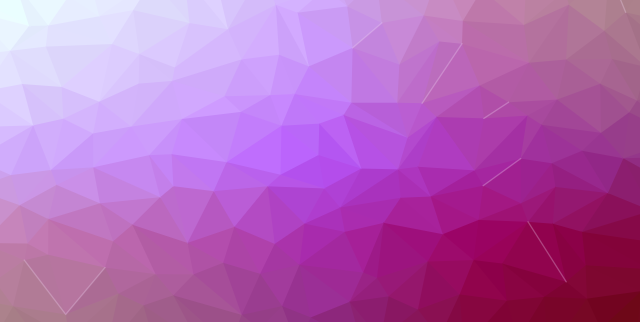
Reproduce this background procedurally as a Shadertoy shader.

```glsl
// Low-poly triangle mesh fading from icy white through violet to dark crimson.

const vec2 CELL = vec2(0.128, 0.111);   // mesh spacing in canvas heights

vec2 hash2(vec2 p) {
    vec3 q = fract(p.xyx * vec3(0.1031, 0.1030, 0.0973));
    q += dot(q, q.yzx + 33.33);
    return fract((q.xx + q.yz) * q.zy);
}

float cross2(vec2 a, vec2 b) { return a.x * b.y - a.y * b.x; }

// Jittered grid point; it always stays inside its own cell.
vec2 vertex(vec2 id) {
    return (id + 0.5 + 0.78 * (hash2(id + 37.0) - 0.5)) * CELL;
}

// Five-stop ramp shared by both axes.
vec3 ramp(float t) {
    t = clamp(t, 0.0, 1.0) * 4.0;
    vec3 c = mix(vec3(0.92, 1.0, 1.0), vec3(0.84, 0.74, 0.99), clamp(t, 0.0, 1.0));
    c = mix(c, vec3(0.71, 0.33, 0.98), clamp(t - 1.0, 0.0, 1.0));
    c = mix(c, vec3(0.61, 0.0, 0.37), clamp(t - 2.0, 0.0, 1.0));
    return mix(c, vec3(0.42, 0.03, 0.08), clamp(t - 3.0, 0.0, 1.0));
}

float edgeSide(vec2 p, vec2 a, vec2 b) { return cross2(normalize(b - a), p - a); }

// Flat facet colour in rgb, premultiplied by the smooth coverage in w.
vec4 facet(vec2 p, vec2 a, vec2 b, vec2 c, float aspect, float px) {
    float inside = min(edgeSide(p, a, b), min(edgeSide(p, b, c), edgeSide(p, c, a)));
    float coverage = clamp(inside / px + 0.5, 0.0, 1.0);
    vec2 center = (a + b + c) / 3.0;
    vec3 color = 0.5 * (ramp(center.x / aspect) + ramp(1.0 - center.y));
    color += 0.025 * (hash2(center * 91.0).x - 0.5);
    return vec4(color, 1.0) * coverage;
}

float segmentDistance(vec2 p, vec2 a, vec2 b) {
    vec2 d = b - a;
    return length(p - a - d * clamp(dot(p - a, d) / dot(d, d), 0.0, 1.0));
}

void mainImage(out vec4 fragColor, in vec2 fragCoord) {
    float px = 1.0 / iResolution.y;
    float aspect = iResolution.x * px;
    vec2 p = fragCoord * px;
    vec2 home = floor(p / CELL);
    vec4 sum = vec4(0.0);
    float seam = 0.0;

    // Only these four quads can reach the current cell.
    for (int j = -1; j <= 0; j++)
    for (int i = -1; i <= 0; i++) {
        vec2 id = home + vec2(i, j);
        vec2 a = vertex(id), b = vertex(id + vec2(1, 0));
        vec2 c = vertex(id + vec2(1, 1)), d = vertex(id + vec2(0, 1));

        // Split along the diagonal that leaves the fatter pair of triangles.
        float areaAC = min(cross2(b - a, c - a), cross2(c - a, d - a));
        float areaBD = min(cross2(b - a, d - a), cross2(c - b, d - b));
        if (areaBD > areaAC) {
            vec2 first = a;
            a = b; b = c; c = d; d = first;
        }
        sum += facet(p, a, b, c, aspect, px) + facet(p, a, c, d, aspect, px);

        // A few diagonals show a faint pale seam.
        float chosen = step(hash2(id + 5.0).y, 0.05);
        seam = max(seam, chosen * (1.0 - smoothstep(0.0, 0.004, segmentDistance(p, a, c))));
    }

    vec3 color = sum.rgb / max(sum.w, 0.001);
    color = mix(color, vec3(0.95, 0.85, 0.96), 0.3 * seam);
    fragColor = vec4(clamp(color, 0.0, 1.0), 1.0);
}
```
